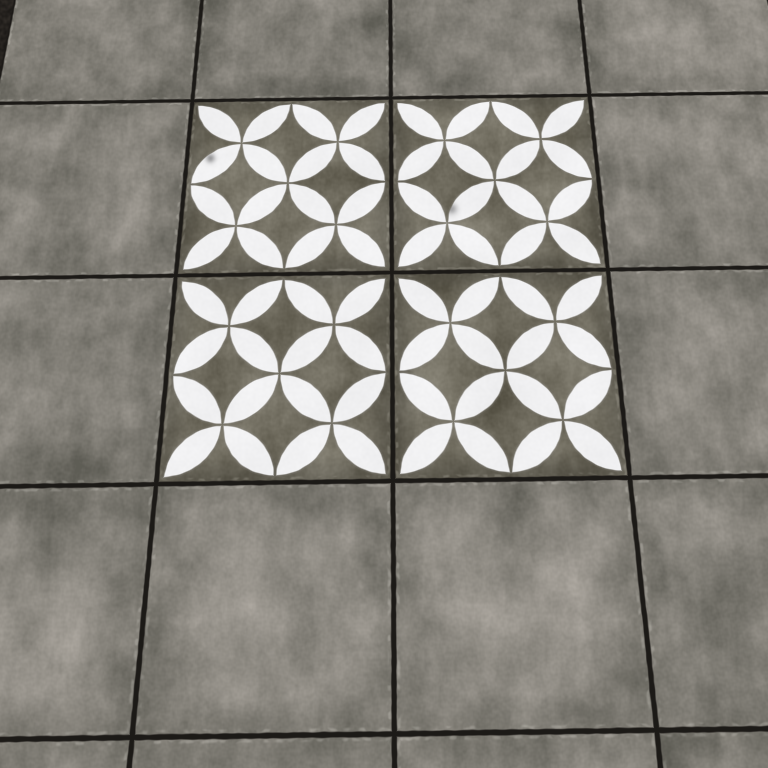
A WebGL 1 fragment shader for this texture:

```glsl
precision highp float;
uniform vec2 u_resolution;

// Perspective of the floor: canvas position of tile corner (0,0) and its axes
const vec2 ORIGIN = vec2(0.509, 0.1276);
const vec2 AXIS_U = vec2(0.2585, -0.0036);
const vec2 AXIS_V = vec2(-0.0401, 0.1986);
const float TAPER = -0.081;

const float GROUT_HALF = 0.010;
const float PETAL_INSET = 0.026;
const float PETAL_SHRINK = 0.012;
const float PETALS_PER_SIDE = 4.0;

const vec3 GROUT = vec3(0.11, 0.10, 0.09);
const vec3 CONCRETE_DARK = vec3(0.37, 0.365, 0.335);
const vec3 CONCRETE_LIGHT = vec3(0.66, 0.64, 0.61);
const vec3 PATTERN_GROUND = vec3(0.43, 0.415, 0.365);
const vec3 PETAL_WHITE = vec3(0.945, 0.945, 0.95);

float hash(vec2 p) {
  return fract(sin(dot(p, vec2(127.1, 311.7))) * 43758.5);
}

vec2 gradient(vec2 cell) {
  float angle = 6.2832 * hash(cell);
  return vec2(cos(angle), sin(angle));
}

float gradientNoise(vec2 p) {
  vec2 i = floor(p), f = fract(p);
  vec2 s = f * f * f * (f * (f * 6.0 - 15.0) + 10.0);
  float a = dot(gradient(i), f);
  float b = dot(gradient(i + vec2(1, 0)), f - vec2(1, 0));
  float c = dot(gradient(i + vec2(0, 1)), f - vec2(0, 1));
  float d = dot(gradient(i + vec2(1, 1)), f - vec2(1, 1));
  return mix(mix(a, b, s.x), mix(c, d, s.x), s.y);
}

float fbm(vec2 p) {
  float sum = 0.0, amp = 0.65;
  for (int k = 0; k < 5; k++) {
    sum += amp * gradientNoise(p);
    p = mat2(0.8, 0.6, -0.6, 0.8) * p * 2.07 + 3.7;
    amp *= 0.55;
  }
  return sum;
}

// Solves the inverse perspective for tile coordinates
vec2 floorCoords(vec2 p) {
  vec2 v = AXIS_V - TAPER * p;
  vec2 r = p - ORIGIN;
  float det = AXIS_U.x * v.y - AXIS_U.y * v.x;
  return vec2(r.x * v.y - r.y * v.x, AXIS_U.x * r.y - AXIS_U.y * r.x) / det;
}

// Lens formed by two quarter arcs, turned in alternate cells
float petalDistance(vec2 f) {
  vec2 g = (f - PETAL_INSET) / (1.0 - 2.0 * PETAL_INSET) * PETALS_PER_SIDE;
  vec2 cell = clamp(floor(g), 0.0, PETALS_PER_SIDE - 1.0);
  vec2 q = g - cell;
  if (mod(cell.x + cell.y, 2.0) > 0.5) q.x = 1.0 - q.x;
  float d = max(length(q - vec2(1, 0)), length(q - vec2(0, 1))) - 1.0;
  return d / PETALS_PER_SIDE + PETAL_SHRINK * 0.5;
}

float smudge(vec2 p, vec2 center, vec2 radius) {
  vec2 d = (p - center) / radius;
  return exp(-dot(d, d));
}

void main() {
  vec2 p = gl_FragCoord.xy / u_resolution;
  p.y = 1.0 - p.y;
  vec2 t = floorCoords(p);
  vec2 tile = floor(t), f = t - tile;
  float aa = (1.0 + TAPER * t.y) / (AXIS_U.x * u_resolution.y);
  float warp = 0.003 * gradientNoise(t * 24.0);
  vec2 toEdge = min(f, 1.0 - f);
  float edge = min(toEdge.x, toEdge.y) + warp;

  // Worn concrete: cloudy stains, vertical streaks, pale centers, dark rims
  float clouds = fbm(t * 3.2 + tile * 7.3);
  float streaks = fbm(t * vec2(13.0, 4.0) + 19.0);
  float grain = gradientNoise(p * 210.0) + 0.7 * gradientNoise(p * 97.0);
  float center = smoothstep(0.03, 0.20, edge + 0.07 * clouds);
  float tone = 0.36 + 0.18 * center + 0.55 * clouds + 0.24 * streaks;
  tone += 0.10 * (hash(tile + 5.0) - 0.5) + 0.10 * grain;

  // Broad light and dark patches across the floor
  tone += 0.24 * smudge(p, vec2(0.36, 0.79), vec2(0.13, 0.12));
  tone += 0.22 * smudge(p, vec2(0.67, 0.80), vec2(0.14, 0.14));
  tone += 0.24 * smudge(p, vec2(0.05, 0.85), vec2(0.09, 0.10));
  tone += 0.18 * smudge(p, vec2(0.92, 0.10), vec2(0.14, 0.16));
  tone -= 0.22 * smudge(p, vec2(0.054, 0.71), vec2(0.022, 0.045));
  tone -= 0.22 * smudge(p, vec2(0.13, 0.56), vec2(0.05, 0.07));
  tone -= 0.22 * smudge(p, vec2(0.94, 0.77), vec2(0.06, 0.07));
  tone -= 0.18 * smudge(p, vec2(0.67, 0.67), vec2(0.018, 0.05));
  tone -= 0.16 * smudge(p, vec2(0.41, 0.04), vec2(0.16, 0.10));
  vec3 color = mix(CONCRETE_DARK, CONCRETE_LIGHT, clamp(tone, 0.0, 1.1));

  // Four patterned tiles in the middle
  vec2 fromBlock = abs(t - vec2(0.0, 1.0));
  if (max(fromBlock.x, fromBlock.y) < 1.0) {
    color = PATTERN_GROUND + 0.16 * clouds + 0.06 * streaks + 0.025 * grain;
    color *= mix(0.88, 1.03, smoothstep(0.0, 0.15, edge));
    float d = petalDistance(f) + warp;
    color = mix(color, vec3(0.55, 0.54, 0.52), 0.35 * smoothstep(0.012, 0.0, d));
    vec3 white = PETAL_WHITE + 0.03 * clouds + 0.01 * grain;
    white -= 0.35 * smudge(p, vec2(0.274, 0.206), vec2(0.006));
    white -= 0.30 * smudge(p, vec2(0.588, 0.272), vec2(0.007));
    color = mix(color, white, smoothstep(aa, -aa, d));
  }

  // Chipped pale rim and dark joint
  float chips = smoothstep(-0.1, 0.4, gradientNoise(t * 31.0));
  color += 0.10 * chips * smoothstep(0.012, 0.0, abs(edge - 0.018));
  color = mix(GROUT, color, smoothstep(GROUT_HALF - aa, GROUT_HALF + aa, edge));

  // Dark ground beyond the paved corner
  color = mix(color, GROUT * (1.3 + 0.5 * grain), smoothstep(aa, -aa, t.x + 2.0));
  gl_FragColor = vec4(clamp(color, 0.0, 1.0), 1.0);
}
```
